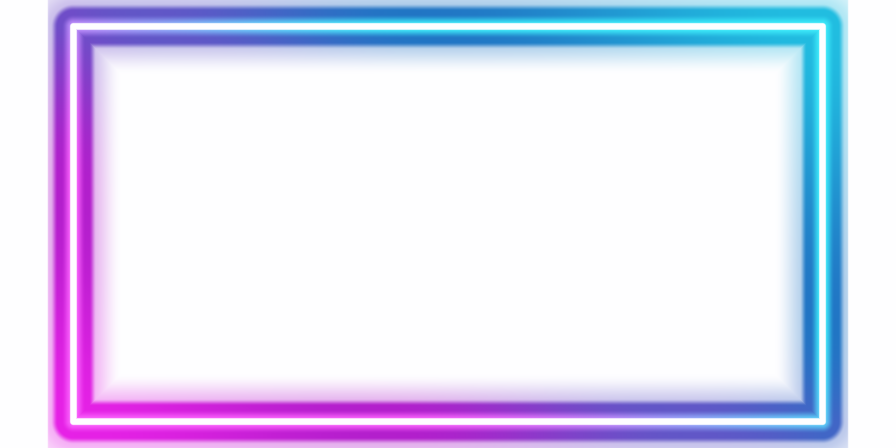
Give the GLSL for this background, as a Shadertoy shader.

```glsl
// Draws a neon rectangular frame, magenta to cyan, glowing on a white ground.

const vec3 WHITE = vec3(0.995, 0.995, 1.0);
const vec3 MAGENTA = vec3(0.90, 0.13, 0.90);
const vec3 PURPLE = vec3(0.70, 0.12, 0.80);
const vec3 INDIGO = vec3(0.38, 0.34, 0.78);
const vec3 BLUE = vec3(0.13, 0.46, 0.77);
const vec3 TEAL = vec3(0.13, 0.74, 0.88);
const vec3 PINK_LIGHT = vec3(0.98, 0.38, 0.99);
const vec3 CYAN_LIGHT = vec3(0.24, 0.92, 0.98);

// Signed distance to a box: round contours outside, square ones inside
float boxDistance(vec2 p, vec2 halfSize) {
    vec2 q = abs(p) - halfSize;
    return length(max(q, 0.0)) + min(max(q.x, q.y), 0.0);
}

// Tube colour along the diagonal, t from 0 to 1
vec3 tubeColor(float t) {
    vec3 color = mix(MAGENTA, PURPLE, smoothstep(0.0, 0.25, t));
    color = mix(color, INDIGO, smoothstep(0.25, 0.48, t));
    color = mix(color, BLUE, smoothstep(0.48, 0.68, t));
    return mix(color, TEAL, smoothstep(0.68, 1.0, t));
}

// Coverage of a band centred on an outline
float band(float d, float halfWidth, float softness) {
    return 1.0 - smoothstep(halfWidth - softness, halfWidth + softness, abs(d));
}

void mainImage(out vec4 fragColor, in vec2 fragCoord) {
    // Height runs from -0.5 to 0.5
    vec2 p = (fragCoord - 0.5 * iResolution.xy) / iResolution.y;
    float pixel = 1.0 / iResolution.y;

    vec2 frameHalf = vec2(0.836, 0.441);
    float d = boxDistance(p, frameHalf);

    // Diagonal colour position, lower left to upper right
    vec2 uv = clamp(p / frameHalf * 0.5 + 0.5, 0.0, 1.0);
    float t = dot(uv, vec2(0.58, 0.42));
    vec3 tube = tubeColor(t);
    vec3 light = mix(PINK_LIGHT, CYAN_LIGHT, smoothstep(0.25, 0.70, t));

    // Pale halo, long inside and cut off at the side limits
    float inside = 1.0 - smoothstep(0.030, 0.108, -d);
    float outside = 1.0 - 0.5 * smoothstep(0.040, 0.090, d);
    float sideCut = 1.0 - smoothstep(-pixel, pixel, abs(p.x) - 0.893);
    vec3 color = mix(WHITE, tube, 0.37 * inside * outside * sideCut);

    // Saturated tube, bright inner light, white core
    color = mix(color, tube, band(d, 0.043, 0.008));
    color = mix(color, light, 0.95 * band(d, 0.016, 0.011));
    color = mix(color, WHITE, band(d, 0.0075, max(0.002, 0.7 * pixel)));

    fragColor = vec4(color, 1.0);
}
```
